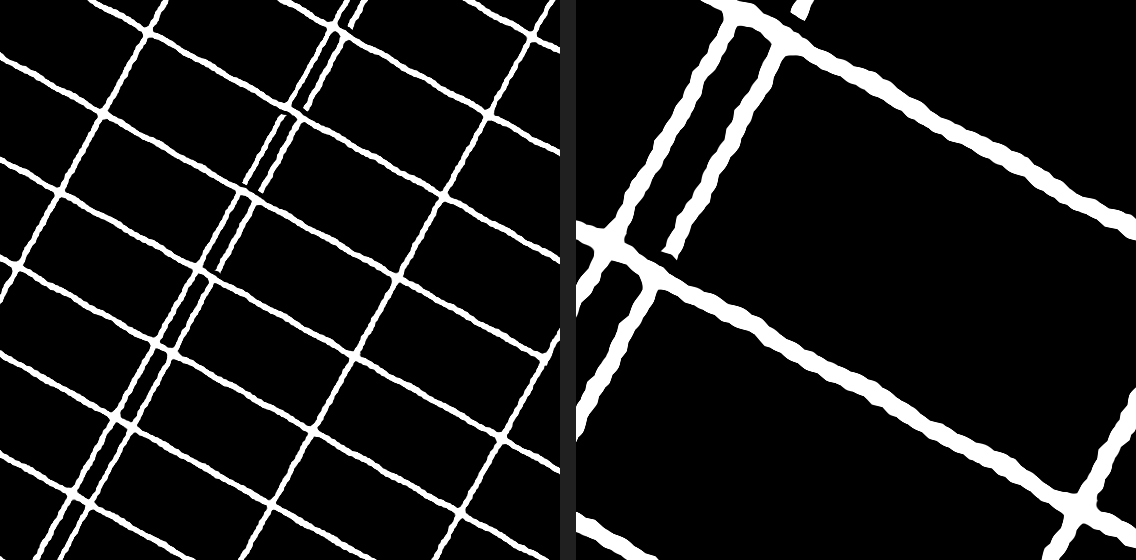
Left: the whole. Right: its middle third, enlarged.
Reproduce this pattern procedurally as a WebGL 1 fragment shader.

```glsl
precision highp float;

uniform vec2 u_resolution;

#define SLOPE 0.557
#define ROW_STEP 0.1823
#define ROW_START 0.821
#define ROW_SWAY 0.0104
#define COLUMN_STEP 0.345
#define COLUMN_START 0.297
#define ROW_HALF 0.0053
#define COLUMN_HALF 0.0047
#define SEAM_TRIM 0.0145
#define FILLET 0.0075
#define WOBBLE 0.0011
#define ROUGHNESS 0.0026

vec2 hash2(vec2 cell) {
  vec2 h = vec2(dot(cell, vec2(127.1, 311.7)), dot(cell, vec2(269.5, 183.3)));
  return fract(sin(h) * 43758.5);
}

// Distance to the nearest scattered point, in cell units
float cellular(vec2 p) {
  vec2 base = floor(p);
  float nearest = 2.0;
  for (int j = -1; j <= 1; j++) {
    for (int i = -1; i <= 1; i++) {
      vec2 cell = base + vec2(float(i), float(j));
      nearest = min(nearest, distance(p, cell + hash2(cell)));
    }
  }
  return nearest;
}

float waver(vec2 p) {
  return sin(p.x * 71.0 + p.y * 43.0) + 0.6 * sin(p.y * 137.0 - p.x * 98.0 + 1.7);
}

float smoothUnion(float a, float b, float k) {
  float h = max(k - abs(a - b), 0.0) / k;
  return min(a, b) - 0.25 * k * h * h;
}

// Uneven spacing of the long lines
float rowPosition(float row) {
  return ROW_START + ROW_STEP * row + ROW_SWAY * cos(0.982 * (row + 3.35));
}

float meshDistance(vec2 p) {
  float unskew = inversesqrt(1.0 + SLOPE * SLOPE);
  float along = p.x + SLOPE * p.y + WOBBLE * waver(p);
  float across = p.y - SLOPE * p.x + WOBBLE * waver(p.yx + 3.0);

  // Long lines; one of them stops at the last column
  float row = floor((across - ROW_START) / ROW_STEP + 0.5);
  float offset = (across - rowPosition(row)) * unskew;
  float rows = abs(offset) - ROW_HALF;
  float lastColumn = COLUMN_START + 3.0 * COLUMN_STEP;
  if (row == -4.0) rows = max(rows, along - lastColumn - 0.006);

  // Short lines
  float column = floor((along - COLUMN_START) / COLUMN_STEP + 0.5);
  float center = COLUMN_START + column * COLUMN_STEP;
  float columns = abs(along - center) * unskew - COLUMN_HALF;

  // Double seam with trimmed segment ends
  if (column == 1.0) {
    float left = abs(along - 0.62) * unskew - COLUMN_HALF;
    float right = abs(along - 0.652 - 0.0117 * p.y) * unskew - COLUMN_HALF;
    float segment = offset < 0.0 ? row - 1.0 : row;
    if (segment == -5.0) left = max(left, 0.85 * SEAM_TRIM - abs(offset));
    float trim = SEAM_TRIM * (1.0 - smoothstep(0.5, 0.66, p.y));
    if (offset < 0.0) right = max(right, trim + offset);
    columns = min(left, right);
  }
  return smoothUnion(rows, columns, FILLET);
}

void main() {
  vec2 p = gl_FragCoord.xy / u_resolution;
  p.y = 1.0 - p.y;
  float pixel = 1.0 / min(u_resolution.x, u_resolution.y);

  // Ragged edges
  float d = meshDistance(p) + ROUGHNESS * (cellular(p * 105.0) - 0.45);
  float ink = 1.0 - smoothstep(-0.5 * pixel, 0.5 * pixel, d);
  gl_FragColor = vec4(vec3(ink), 1.0);
}
```
